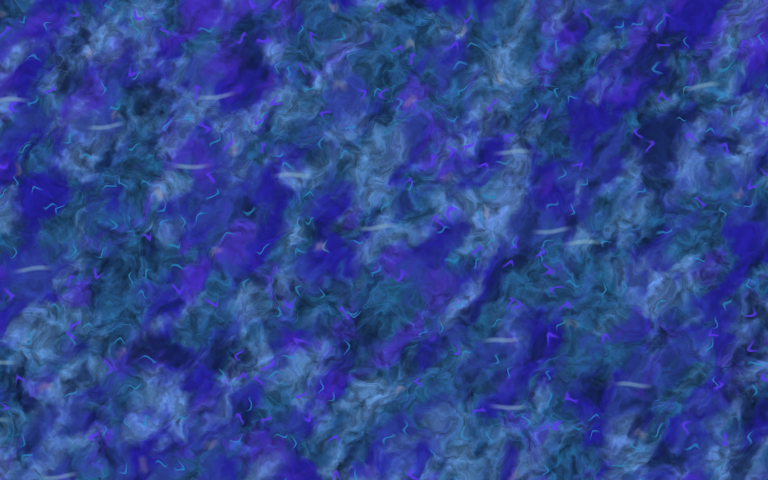
Write a WebGL 1 fragment shader that draws this texture.

```glsl
precision highp float;
uniform vec2 u_resolution;

const vec3 INDIGO = vec3(0.13, 0.12, 0.57);
const vec3 BLUE = vec3(0.17, 0.24, 0.58);
const vec3 TEAL = vec3(0.13, 0.30, 0.45);
const vec3 STEEL = vec3(0.33, 0.49, 0.70);
const vec3 VIOLET = vec3(0.28, 0.17, 0.72);
const vec3 NIGHT = vec3(0.06, 0.12, 0.27);
const vec3 CYAN = vec3(0.16, 0.56, 0.78);
const vec3 BRIGHT_VIOLET = vec3(0.36, 0.22, 0.95);
const vec3 MIST = vec3(0.55, 0.70, 0.78);
const vec3 SAND = vec3(0.68, 0.60, 0.62);

float hash(vec2 p) {
  return fract(sin(dot(p, vec2(127.1, 311.7))) * 43758.5);
}

float noise(vec2 p) {
  vec2 i = floor(p);
  vec2 f = fract(p);
  f = f * f * (3.0 - 2.0 * f);
  float low = mix(hash(i), hash(i + vec2(1.0, 0.0)), f.x);
  float high = mix(hash(i + vec2(0.0, 1.0)), hash(i + 1.0), f.x);
  return mix(low, high, f.y);
}

vec2 rotate(vec2 p, float angle) {
  float c = cos(angle);
  float s = sin(angle);
  return vec2(c * p.x + s * p.y, c * p.y - s * p.x);
}

float fbm(vec2 p) {
  float sum = 0.0;
  float weight = 0.53;
  for (int i = 0; i < 4; i++) {
    sum += weight * noise(p);
    p = rotate(p, 0.4) * 2.1 + 17.3;
    weight *= 0.5;
  }
  return sum;
}

// Soft patches covering the part of the noise above a level
float patches(vec2 p, float level, float softness) {
  return smoothstep(level - softness, level + softness, fbm(p));
}

// Thin bright lines along the middle level of the noise
float filaments(vec2 p) {
  float ridge = 1.0 - abs(2.0 * noise(p) - 1.0);
  return pow(ridge, 5.0);
}

// Scattered tapered strokes; size is half length and half width
float strokes(vec2 p, float cells, float share, vec2 size, float tilt, float spread, float bend, float seed) {
  float mask = 0.0;
  float edge = 0.7 / u_resolution.y;
  for (int y = -1; y <= 1; y++) {
    for (int x = -1; x <= 1; x++) {
      vec2 id = floor(p * cells) + vec2(float(x), float(y));
      vec2 key = id + seed;
      vec2 centre = (id + vec2(hash(key + 3.1), hash(key + 7.7))) / cells;
      float turn = hash(key + 11.3);
      vec2 q = rotate(p - centre, tilt + spread * (turn - 0.5));
      float along = q.x / size.x;
      q.y -= bend * size.x * sin(along * 3.5 + turn * 40.0);
      float taper = 1.0 - smoothstep(0.3, 1.0, abs(along));
      float body = 1.0 - smoothstep(size.y * 0.2, size.y + edge, abs(q.y));
      mask = max(mask, taper * body * step(hash(key), share));
    }
  }
  return mask;
}

void main() {
  vec2 p = gl_FragCoord.xy / u_resolution.y;

  // Grain leaning up to the right, slightly swirled
  vec2 warp = vec2(fbm(p * 15.0), fbm(p * 15.0 + 41.0)) - 0.5;
  vec2 grain = rotate(p, 0.9) * vec2(0.6, 1.0) + warp * 0.045;
  vec2 swirl = p + warp * 0.09;

  // Broad colour patches
  float teal = patches(grain * 17.0 + 5.0, 0.52, 0.13);
  float steel = patches(grain * 19.0 + 63.0, 0.62, 0.17);
  vec3 color = mix(BLUE, INDIGO, patches(grain * 14.0 + 29.0, 0.52, 0.14));
  color = mix(color, TEAL, 0.88 * teal);
  color = mix(color, VIOLET, 0.65 * patches(grain * 17.0 + 91.0, 0.65, 0.11));
  color = mix(color, STEEL, 0.8 * steel);
  color = mix(color, NIGHT, 0.75 * patches(grain * 20.0 + 137.0, 0.68, 0.12));

  // Fine mottling and feathery threads
  float mottle = fbm(swirl * 58.0 + 12.0) - 0.5;
  color *= 1.0 + mottle * (0.45 + 0.6 * max(teal, steel));
  float threads = filaments(swirl * 48.0) * patches(p * 22.0 + 8.0, 0.54, 0.12);
  color = mix(color, mix(CYAN, STEEL, steel), 0.4 * threads * max(teal, steel));

  // Curled marks and level pale dashes
  vec2 curl = p + warp * 0.03;
  float cyanMarks = strokes(curl, 17.0, 0.4, vec2(0.017, 0.0028), 0.9, 2.0, 0.3, 19.0);
  float violetMarks = strokes(curl, 13.0, 0.38, vec2(0.016, 0.006), 0.7, 3.0, 0.45, 57.0);
  float dashes = strokes(p, 6.0, 0.3, vec2(0.05, 0.006), 0.05, 0.2, 0.04, 83.0);
  float glints = strokes(curl, 7.0, 0.25, vec2(0.018, 0.011), 0.5, 2.0, 0.2, 101.0);
  color = mix(color, CYAN, 0.65 * cyanMarks);
  color = mix(color, BRIGHT_VIOLET, 0.8 * violetMarks);
  color = mix(color, MIST, 0.5 * dashes);
  color = mix(color, SAND, 0.5 * glints * (0.6 + mottle));

  gl_FragColor = vec4(clamp(color, 0.0, 1.0), 1.0);
}
```
